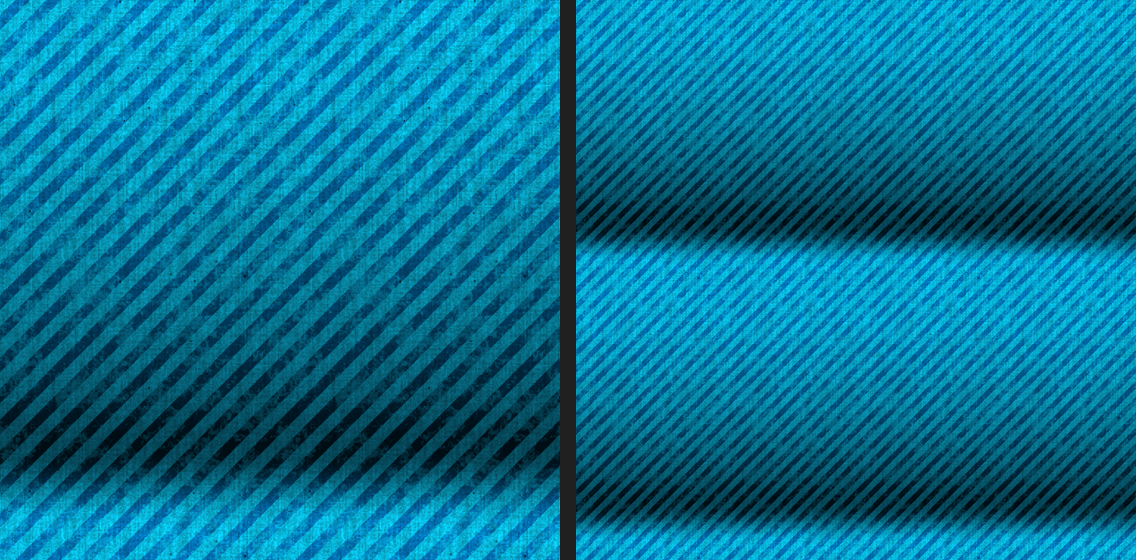
Left: one tile. Right: repeated 2 by 2.
Give the GLSL for this pattern, as a WebGL 2 fragment shader.

```glsl
#version 300 es
precision highp float;

#define STRIPES vec2(18.0, 18.0) // stripe count across and down
#define STRIPE_PHASE 0.73        // centre of a dark stripe, in periods
#define DARK_WIDTH 0.47          // share of each period that is dark
#define WEAR_TILES 2.0           // repeats of the worn texture
#define WEAR_AMOUNT 0.60
#define GRAIN_AMOUNT 0.30
#define THREAD_AMOUNT 0.22
#define SHADOW_HEIGHT 0.22       // height of the darkest band

uniform vec2 u_resolution;
out vec4 fragColor;

const vec3 LIGHT_DAY   = vec3(0.03, 0.71, 0.85);
const vec3 LIGHT_NIGHT = vec3(0.02, 0.28, 0.35);
const vec3 DARK_DAY    = vec3(0.01, 0.44, 0.70);
const vec3 DARK_NIGHT  = vec3(0.00, 0.05, 0.08);

vec2 hash2(vec2 p) {
    vec3 q = fract(p.xyx * vec3(0.1031, 0.1030, 0.0973));
    q += dot(q, q.yzx + 33.33);
    return fract((q.xx + q.yz) * q.zy);
}

// Distance to the nearest cell point; wraps over the unit square
float cellular(vec2 uv, vec2 cells, float seed) {
    vec2 p = uv * cells;
    vec2 cell = floor(p);
    float nearest = 4.0;
    for (int y = -1; y <= 1; y++) {
        for (int x = -1; x <= 1; x++) {
            vec2 id = cell + vec2(x, y);
            vec2 toPoint = id + hash2(mod(id, cells) + seed) - p;
            nearest = min(nearest, dot(toPoint, toPoint));
        }
    }
    return sqrt(nearest);
}

// Smooth random values on a grid; wraps over the unit square
float valueNoise(vec2 uv, vec2 cells, float seed) {
    vec2 p = uv * cells;
    vec2 low = mod(floor(p), cells);
    vec2 high = mod(low + 1.0, cells);
    vec2 f = smoothstep(0.0, 1.0, fract(p));
    float bottom = mix(hash2(low + seed).x, hash2(vec2(high.x, low.y) + seed).x, f.x);
    float top = mix(hash2(vec2(low.x, high.y) + seed).x, hash2(high + seed).x, f.x);
    return mix(bottom, top, f.y);
}

// Broad cellular patches broken up by finer and finer grit
float mottle(vec2 uv) {
    float sum = 0.24 * (1.0 - cellular(uv, vec2(6.0), 3.0));
    float cells = 18.0;
    for (int i = 0; i < 4; i++) {
        sum += 0.19 * valueNoise(uv, vec2(cells), 17.0 * float(i + 1));
        cells = floor(cells * 2.1);
    }
    return sum;
}

// Long rise above the shadow band, short fall below it
float daylight(float y) {
    float t = fract(y - SHADOW_HEIGHT);
    float ramp = clamp(t / 0.82, 0.0, 1.0);
    float eased = 1.0 - (1.0 - ramp) * (1.0 - ramp);
    float rise = mix(smoothstep(0.0, 1.0, ramp), eased, 0.9);
    return rise * (1.0 - smoothstep(0.84, 0.97, t));
}

// Coverage of the dark diagonal stripes
float darkStripe(vec2 uv) {
    float period = STRIPES.x * uv.x - STRIPES.y * uv.y - STRIPE_PHASE;
    float fromCentre = abs(fract(period + 0.5) - 0.5);
    float blur = 0.6 * length(STRIPES / u_resolution);
    return 1.0 - smoothstep(-blur, blur, fromCentre - 0.5 * DARK_WIDTH);
}

void main() {
    vec2 uv = gl_FragCoord.xy / u_resolution;
    vec2 wearUv = fract(uv * WEAR_TILES);

    // Vertical shading of both stripe colours
    float light = daylight(uv.y);
    vec3 lightColor = mix(LIGHT_NIGHT, LIGHT_DAY, light);
    vec3 darkColor = mix(DARK_NIGHT, DARK_DAY, light);

    // Rubbed patches let the light colour through the dark stripes
    float blotches = mottle(wearUv);
    float wear = WEAR_AMOUNT * smoothstep(0.45, 0.66, blotches);
    vec3 color = mix(lightColor, darkColor, darkStripe(uv) * (1.0 - wear));

    // Fine grain and woven threads
    float grain = valueNoise(wearUv, vec2(190.0), 171.0) - 0.5;
    float warp = valueNoise(wearUv, vec2(170.0, 10.0), 113.0) - 0.5;
    float weft = valueNoise(wearUv, vec2(12.0, 170.0), 257.0) - 0.5;
    color *= 1.0 + GRAIN_AMOUNT * grain + THREAD_AMOUNT * (warp + 0.6 * weft);

    // Sparse dark specks
    float speck = 1.0 - smoothstep(0.02, 0.05, cellular(wearUv, vec2(9.0), 211.0));
    float chosen = step(0.85, hash2(floor(wearUv * 9.0) + 5.0).x);
    color *= 1.0 - 0.5 * speck * chosen;

    fragColor = vec4(clamp(color, 0.0, 1.0), 1.0);
}
```
